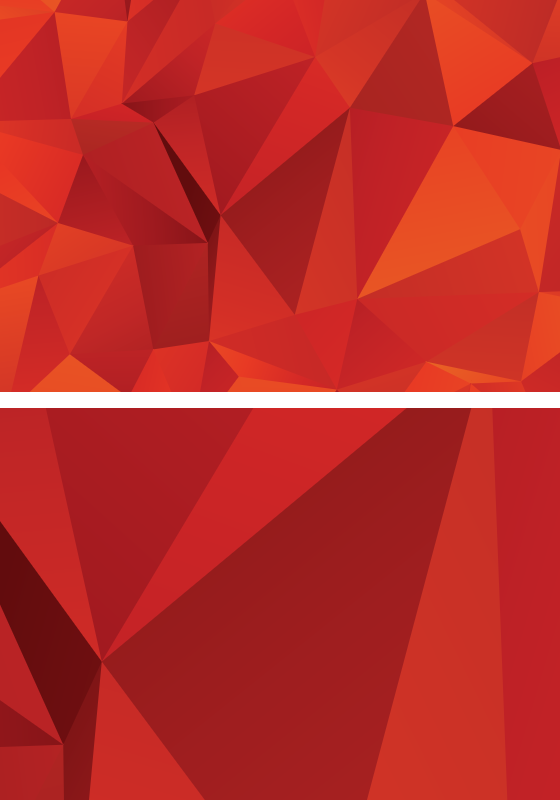
Top: the whole. Bottom: its middle third, enlarged.
This background is drawn by a Shadertoy shader. Its source:

```glsl
#define CELL 0.205        // mesh spacing, in canvas heights
#define JITTER 0.41       // vertex scatter, in cells
#define TILT 0.38         // mesh rotation, radians
#define BULGE 0.5         // extra size of the facets around BULGE_AT
#define BULGE_AT vec2(0.32, 0.03)
#define SHADE_AT vec2(-0.2, 0.0)
#define SHADE_SIZE vec2(0.44, 0.31)
#define SHADE_DEPTH 2.4
#define BASE_TONE 3.45
#define TONE_SPREAD 2.9   // facet to facet variation
#define GRADIENT 0.65     // shading inside a facet
#define SEED 61.0

const vec3 PALETTE[6] = vec3[6](
    vec3(0.45, 0.07, 0.07), vec3(0.62, 0.11, 0.12), vec3(0.75, 0.15, 0.15),
    vec3(0.83, 0.18, 0.15), vec3(0.91, 0.25, 0.14), vec3(0.91, 0.33, 0.14));

vec3 hash3(vec2 p) {
    vec3 q = fract((p + SEED).xyx * vec3(0.1031, 0.1030, 0.0973));
    q += dot(q, q.yxz + 33.33);
    return fract((q.xxy + q.yzz) * q.zyx);
}

float cross2(vec2 a, vec2 b) { return a.x * b.y - a.y * b.x; }

mat2 rotation(float t) { return mat2(cos(t), sin(t), -sin(t), cos(t)); }

// Tone 0 is maroon, 5 is orange; slightly extrapolated at both ends
vec3 palette(float tone) {
    tone = clamp(tone, -0.4, 5.5);
    int i = int(clamp(floor(tone), 0.0, 4.0));
    return mix(PALETTE[i], PALETTE[i + 1], tone - float(i));
}

float swell(vec2 d) { return 1.0 + BULGE * exp(-5.0 * dot(d, d)); }

// Canvas position of a jittered mesh node
vec2 vertex(vec2 node) {
    vec2 grid = node + (hash3(node).xy - 0.5) * 2.0 * JITTER;
    vec2 d = rotation(TILT) * grid * CELL - BULGE_AT;
    return BULGE_AT + d * swell(d);
}

// Canvas position back to grid units, by fixed-point iteration
vec2 toGrid(vec2 p) {
    vec2 target = p - BULGE_AT, d = target;
    for (int i = 0; i < 4; i++) d = target / swell(d);
    return rotation(-TILT) * (BULGE_AT + d) / CELL;
}

// Signed distance to the line a-b, positive on its left
float edge(vec2 p, vec2 a, vec2 b) {
    return cross2(normalize(b - a), p - a);
}

vec3 facetColor(vec2 p, vec2 a, vec2 b, vec2 c, vec2 id) {
    vec3 rnd = hash3(id + 17.0), look = hash3(id + 83.0);
    vec2 mid = (a + b + c) / 3.0;
    float size = sqrt(abs(cross2(b - a, c - a))) + 0.01;

    // Broad shadow, facet variation and a few dark accents
    vec2 s = (mid - SHADE_AT) / SHADE_SIZE;
    float tone = BASE_TONE - SHADE_DEPTH * exp(-dot(s, s));
    tone += TONE_SPREAD * (rnd.x - 0.5) - 1.5 * step(look.x, 0.06);

    // Linear gradient in a random direction
    float angle = 6.2832 * rnd.y;
    vec2 dir = vec2(cos(angle), sin(angle));
    tone += GRADIENT * (0.4 + 1.2 * rnd.z) * dot(p - mid, dir) / size;

    // Shift between crimson and rust
    vec3 color = palette(tone);
    color.g += (look.y - 0.5) * 0.08 * color.r;
    return color;
}

// Adds one facet, weighted by its smoothed coverage
void addFacet(inout vec4 sum, vec2 p, vec2 a, vec2 b, vec2 c, vec2 id) {
    float inside = min(edge(p, a, b), min(edge(p, b, c), edge(p, c, a)));
    float cover = clamp(inside * iResolution.y + 0.5, 0.0, 1.0);
    if (cover > 0.0) sum += cover * vec4(facetColor(p, a, b, c, id), 1.0);
}

void mainImage(out vec4 fragColor, in vec2 fragCoord) {
    vec2 p = (fragCoord - 0.5 * iResolution.xy) / iResolution.y;
    vec2 corner = floor(toGrid(p)) - 1.0;
    vec4 sum = vec4(PALETTE[2], 1.0) * 0.001;

    // Nodes of the 3x3 cells around the pixel
    vec2 nodes[16];
    for (int i = 0; i < 16; i++) nodes[i] = vertex(corner + vec2(i % 4, i / 4));

    for (int i = 0; i < 9 && sum.a < 1.0; i++) {
        int x = i % 3, y = i / 3, n = y * 4 + x;
        vec2 cell = corner + vec2(x, y);
        vec2 a = nodes[n], b = nodes[n + 1], c = nodes[n + 5], d = nodes[n + 4];

        // Split along a diagonal that stays inside the quad
        bool acFits = min(cross2(b - a, c - a), cross2(c - a, d - a)) > 0.0;
        bool bdFits = min(cross2(b - a, d - a), cross2(c - b, d - b)) > 0.0;
        bool useAC = acFits && (!bdFits || hash3(cell + 7.0).z < 0.5);

        vec2 id = vec2(2.0 * cell.x, cell.y);
        addFacet(sum, p, a, b, useAC ? c : d, id);
        addFacet(sum, p, useAC ? a : b, c, d, id + vec2(1, 0));
    }
    fragColor = vec4(sum.rgb / sum.a, 1.0);
}
```
